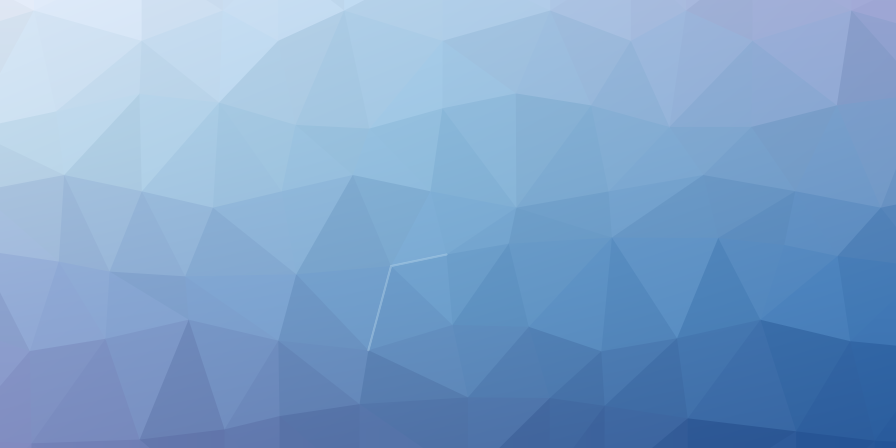
This background is drawn by a Shadertoy shader. Its source:

```glsl
// Low-poly backdrop: a wavy lattice of vertices is split into triangular facets.
// Layered sines bend each lattice row; every facet takes its tone from a smooth
// colour field, pale at the upper left and deep blue at the lower right.

#define CANVAS vec2(768.0, 384.0)  // design space, y pointing down
#define COLUMN_START 30.0
#define COLUMN_STEP 70.0
#define ROW_STEP 70.0              // spacing of the rows beyond the canvas
#define FACET_CONTRAST 0.042
#define FACET_GRADIENT 0.3         // 0 = flat facets, 1 = smooth field
#define SEAM_WIDTH 0.5
#define SEAM_OPACITY 0.4

// Row waves: amplitude, frequency per column, phase, centre
const vec4 ROW_SWAY[6] = vec4[6](
    vec4(20.0, 1.26, -0.30, 5.0), vec4(18.0, 0.42, 1.17, 1.5),
    vec4(18.0, 0.63, 1.57, 7.0),  vec4(20.0, 1.45, 2.34, 6.0),
    vec4(9.0, 0.90, -2.75, -1.0), vec4(16.0, 1.60, -0.95, 10.0));
const vec4 ROW_LIFT[6] = vec4[6](
    vec4(13.0, 3.14, -1.57, 22.0), vec4(16.0, 1.29, -3.11, 96.0),
    vec4(14.0, 1.57, -1.57, 164.0), vec4(17.0, 0.60, 0.25, 220.0),
    vec4(14.0, 1.80, 1.17, 288.0), vec4(20.0, 0.58, 1.57, 360.0));

// Colour field: three columns by four rows, top row first
const vec3 FIELD[12] = vec3[12](
    vec3(0.89, 0.92, 0.97), vec3(0.70, 0.82, 0.92), vec3(0.61, 0.64, 0.82),
    vec3(0.74, 0.84, 0.91), vec3(0.55, 0.73, 0.86), vec3(0.44, 0.59, 0.77),
    vec3(0.57, 0.66, 0.83), vec3(0.40, 0.60, 0.78), vec3(0.25, 0.47, 0.71),
    vec3(0.49, 0.53, 0.74), vec3(0.29, 0.42, 0.63), vec3(0.13, 0.32, 0.58));

float hash(vec3 p) {
    p = fract(p * vec3(0.1031, 0.1030, 0.0973));
    p += dot(p, p.yzx + 33.33);
    return fract((p.x + p.y) * p.z);
}

float wave(vec4 w, float column) {
    return w.w + w.x * sin(w.y * column + w.z);
}

vec2 vertex(ivec2 id) {
    int row = clamp(id.y, 0, 5);
    float column = float(id.x);
    return vec2(COLUMN_START + COLUMN_STEP * column + wave(ROW_SWAY[row], column),
                wave(ROW_LIFT[row], column) + ROW_STEP * float(id.y - row));
}

vec3 fieldColor(vec2 p) {
    vec2 g = clamp(p / CANVAS, 0.0, 1.0) * vec2(2.0, 3.0);
    ivec2 c = min(ivec2(g), ivec2(1, 2));
    vec2 f = g - vec2(c);
    int k = c.y * 3 + c.x;
    return mix(mix(FIELD[k], FIELD[k + 1], f.x),
               mix(FIELD[k + 3], FIELD[k + 4], f.x), f.y);
}

// Signed distance to the line a-b
float sideDistance(vec2 p, vec2 a, vec2 b) {
    vec2 e = normalize(b - a);
    return e.x * (p.y - a.y) - e.y * (p.x - a.x);
}

float segmentDistance(vec2 p, vec2 a, vec2 b) {
    vec2 e = b - a;
    return length(p - a - e * clamp(dot(p - a, e) / dot(e, e), 0.0, 1.0));
}

// Facet colour in rgb, premultiplied by its coverage in alpha
vec4 facet(vec2 p, vec2 a, vec2 b, vec2 c, vec3 seed, float pixel) {
    float inside = min(sideDistance(p, a, b),
                       min(sideDistance(p, b, c), sideDistance(p, c, a)));
    float coverage = clamp(inside / pixel + 0.5, 0.0, 1.0);
    vec3 tone = fieldColor(mix((a + b + c) / 3.0, p, FACET_GRADIENT));
    tone += FACET_CONTRAST * (hash(seed) - 0.5);
    return vec4(tone, 1.0) * coverage;
}

void mainImage(out vec4 fragColor, in vec2 fragCoord) {
    vec2 uv = fragCoord / iResolution.xy;
    vec2 p = vec2(uv.x, 1.0 - uv.y) * CANVAS;
    float pixel = CANVAS.y / iResolution.y;
    ivec2 home = ivec2(floor((p - vec2(COLUMN_START, 22.0)) / vec2(COLUMN_STEP, 67.5)));

    // Blend the facets of the nearby cells, each split along its shorter diagonal
    vec4 sum = vec4(0.0);
    for (int j = -1; j <= 1; j++) {
        for (int i = -1; i <= 1; i++) {
            ivec2 id = home + ivec2(i, j);
            vec2 a = vertex(id), b = vertex(id + ivec2(1, 0));
            vec2 c = vertex(id + ivec2(1, 1)), d = vertex(id + ivec2(0, 1));
            vec3 seed = vec3(vec2(id) + 17.0, 1.0);
            vec3 seed2 = seed + vec3(0.0, 0.0, 6.0);
            if (distance(a, c) < distance(b, d)) {
                sum += facet(p, a, b, c, seed, pixel) + facet(p, a, c, d, seed2, pixel);
            } else {
                sum += facet(p, a, b, d, seed, pixel) + facet(p, b, c, d, seed2, pixel);
            }
        }
    }
    vec3 color = sum.a > 0.0 ? sum.rgb / sum.a : fieldColor(p);

    // Fine light seam along two facet edges near the centre
    vec2 bend = vertex(ivec2(4, 3));
    float seam = min(segmentDistance(p, bend, vertex(ivec2(4, 4))),
                     segmentDistance(p, bend, vertex(ivec2(5, 3))));
    float glow = 1.0 - smoothstep(SEAM_WIDTH, SEAM_WIDTH + pixel, seam);
    color = mix(color, vec3(0.72, 0.84, 0.92), SEAM_OPACITY * glow);

    fragColor = vec4(color, 1.0);
}
```
